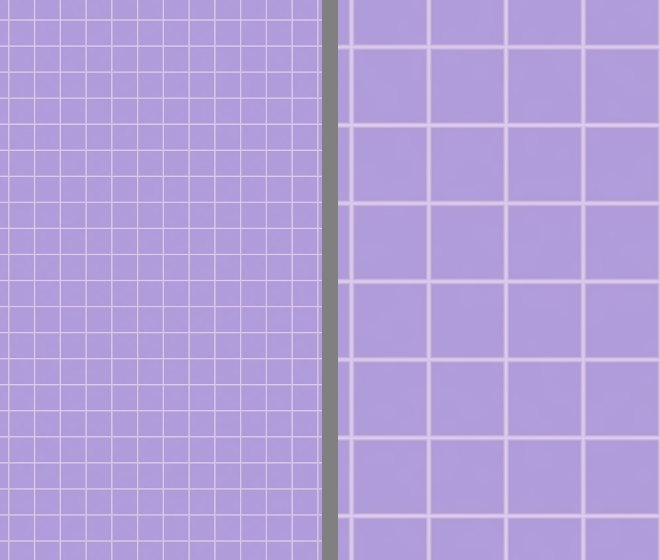
Left, the full canvas; right, a detail of the centre.
Write a Shadertoy shader that draws this pattern.

```glsl
#define CELL vec2(0.0800, 0.0809)
#define FIRST_LINE vec2(0.0273, 0.0590)
#define LINE_WIDTH 0.0027
#define LINE_SOFTNESS 0.0042
#define HALO_RADIUS 0.0066
#define LINE_VARIATION 0.10
#define MOTTLE 0.006
#define FILL_COLOR vec3(0.692, 0.612, 0.860)
#define HALO_COLOR vec3(0.692, 0.612, 0.832)
#define LINE_COLOR vec3(0.950, 0.890, 0.975)

float hash(vec2 p) {
    return fract(sin(dot(p, vec2(127.1, 311.7))) * 43758.5453);
}

float valueNoise(vec2 p) {
    vec2 i = floor(p);
    vec2 f = fract(p);
    f = f * f * (3.0 - 2.0 * f);
    float bottom = mix(hash(i), hash(i + vec2(1.0, 0.0)), f.x);
    float top = mix(hash(i + vec2(0.0, 1.0)), hash(i + 1.0), f.x);
    return mix(bottom, top, f.y);
}

// Box-filtered coverage of a thin line at signed distance d
vec2 lineCoverage(vec2 d, float blur) {
    vec2 rising = clamp((d + 0.5 * LINE_WIDTH) / blur + 0.5, 0.0, 1.0);
    vec2 falling = clamp((d - 0.5 * LINE_WIDTH) / blur + 0.5, 0.0, 1.0);
    return rising - falling;
}

void mainImage(out vec4 fragColor, in vec2 fragCoord) {
    // Canvas width is one unit
    vec2 uv = fragCoord / iResolution.x;
    float pixel = 1.0 / iResolution.x;

    // Signed distance to the nearest vertical and horizontal line
    vec2 grid = (uv - FIRST_LINE) / CELL;
    vec2 lineIndex = floor(grid + 0.5);
    vec2 d = (grid - lineIndex) * CELL;

    // Slight strength differences from line to line
    vec2 strength = 1.0 + LINE_VARIATION * (vec2(
        hash(vec2(lineIndex.x, 3.0)),
        hash(vec2(7.0, lineIndex.y))) - 0.5);
    vec2 coverage = lineCoverage(d, max(LINE_SOFTNESS, pixel)) * strength;
    float ink = clamp(max(coverage.x, coverage.y), 0.0, 1.0);

    // Flat fill with faint mottling and a duller fringe along the lines
    float nearest = min(abs(d.x), abs(d.y));
    float halo = 1.0 - smoothstep(0.6 * HALO_RADIUS, 1.2 * HALO_RADIUS, nearest);
    vec3 color = mix(FILL_COLOR, HALO_COLOR, halo);
    color += MOTTLE * (valueNoise(uv * 60.0) - 0.5);

    fragColor = vec4(mix(color, LINE_COLOR, ink), 1.0);
}
```
